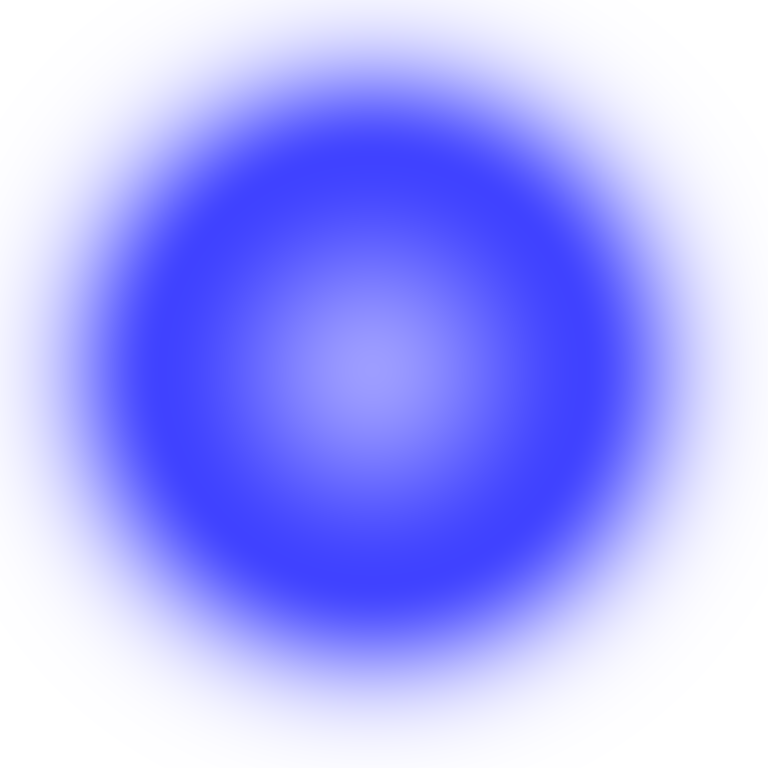
This background is drawn by a Shadertoy shader. Its source:

```glsl
void mainImage(out vec4 fragColor, in vec2 fragCoord)
{
    vec2 uv = fragCoord / iResolution.xy;
    float radius = length(uv - vec2(0.485, 0.518));

    vec3 core = vec3(0.615, 0.615, 1.0);
    vec3 ring = vec3(0.25, 0.26, 1.0);

    // Pale core deepening into the saturated ring
    vec3 color = mix(core, ring, smoothstep(0.0, 0.275, radius));

    // Gaussian falloff from the ring to white
    float outside = max(radius - 0.275, 0.0);
    color = mix(vec3(1.0), color, exp(-62.0 * outside * outside));

    fragColor = vec4(color, 1.0);
}
```
